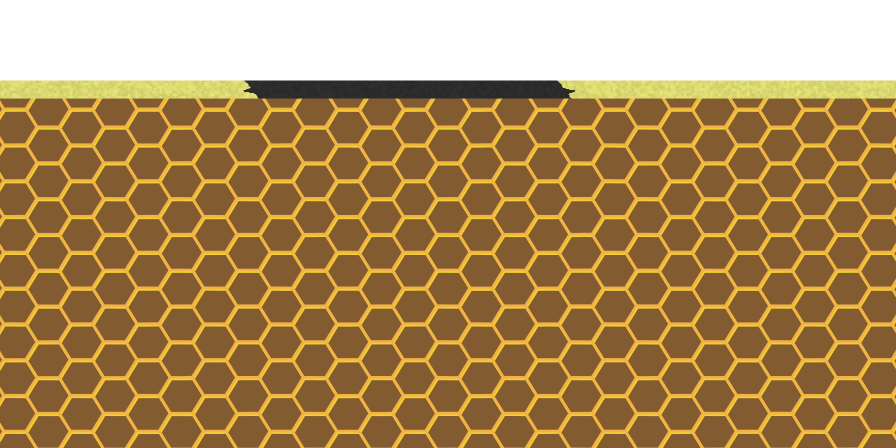
Write a Shadertoy shader that draws this pattern.

```glsl
// Honeycomb wall of two-tone lines under a grainy strip with a dark slanted bar.

// All lengths are fractions of the canvas height.
const float ROW_PITCH = 0.0799;
const float COLUMN_PITCH = 0.1487;            // two neighbouring columns
const vec2 COMB_ORIGIN = vec2(0.0328, 0.6371);
const float LINE_HALF = 0.0029;
const vec2 GLINT_SHIFT = vec2(0.0021, -0.0036);
const float GLINT_VARIATION = 0.0005;

const float STRIP_BOTTOM = 0.780;
const float STRIP_TOP = 0.8203;
const vec2 BAR_SPAN = vec2(0.578, 1.276);     // ends at the strip bottom
const float BAR_SLANT = 0.80;
const float SPIKE_HEIGHT = 0.797;
const float SPIKE_LENGTH = 0.024;
const float SPIKE_HALF = 0.0065;
const float GRAIN_SCALE = 170.0;

const vec3 BROWN = vec3(0.51, 0.36, 0.19);
const vec3 ORANGE = vec3(0.95, 0.70, 0.27);
const vec3 YELLOW = vec3(0.95, 0.82, 0.18);
const vec3 STRAW = vec3(0.86, 0.85, 0.44);
const vec3 CHARCOAL = vec3(0.17, 0.17, 0.17);
const vec3 WHITE = vec3(1.0);

float hash(vec2 p) {
    vec3 q = fract(p.xyx * 0.1031);
    q += dot(q, q.yzx + 33.33);
    return fract((q.x + q.y) * q.z);
}

float noise(vec2 p) {
    vec2 i = floor(p), f = fract(p);
    f = f * f * (3.0 - 2.0 * f);
    return mix(mix(hash(i), hash(i + vec2(1, 0)), f.x),
               mix(hash(i + vec2(0, 1)), hash(i + vec2(1, 1)), f.x), f.y);
}

// Antialiased coverage of the region where d is negative.
float cover(float d, float pixel) {
    return clamp(0.5 - d / pixel, 0.0, 1.0);
}

// Distance to the nearest wall of the flat-topped hexagon grid.
float combWall(vec2 p) {
    vec2 pitch = vec2(sqrt(3.0), 1.0) * ROW_PITCH;
    p -= COMB_ORIGIN;
    p.x *= pitch.x / COLUMN_PITCH;
    vec2 a = mod(p + 0.5 * pitch, pitch) - 0.5 * pitch;
    vec2 b = mod(p, pitch) - 0.5 * pitch;
    vec2 q = abs(dot(a, a) < dot(b, b) ? a : b);
    return 0.5 * ROW_PITCH - max(q.y, dot(q, vec2(sqrt(0.75), 0.5)));
}

vec3 honeycomb(vec2 p, float pixel) {
    float wear = (noise(p / ROW_PITCH * 3.0) - 0.5) * GLINT_VARIATION;
    float glint = cover(combWall(p - GLINT_SHIFT) - LINE_HALF - wear, pixel);
    float line = cover(combWall(p) - LINE_HALF + wear, pixel);
    return mix(mix(BROWN, YELLOW, glint), ORANGE, line);
}

vec3 strip(vec2 p, float pixel) {
    float grain = noise(p * GRAIN_SCALE) + 0.5 * noise(p * GRAIN_SCALE * 2.1) - 0.75;
    vec3 color = STRAW * (1.0 + 0.12 * grain);

    // Slanted bar with a frayed point at each end.
    float x = p.x + BAR_SLANT * (p.y - STRIP_BOTTOM);
    float spike = SPIKE_LENGTH * max(0.0, 1.0 - abs(p.y - SPIKE_HEIGHT) / SPIKE_HALF);
    float fray = 0.004 * (noise(p * GRAIN_SCALE) - 0.5);
    float bar = max(BAR_SPAN.x - x, x - BAR_SPAN.y) - spike + fray;
    return mix(color, CHARCOAL * (1.0 + 0.18 * grain), cover(bar, pixel * 1.5));
}

void mainImage(out vec4 fragColor, in vec2 fragCoord) {
    float pixel = 1.0 / iResolution.y;
    vec2 p = fragCoord * pixel;

    vec3 color = honeycomb(p, pixel);
    color = mix(color, strip(p, pixel), cover(STRIP_BOTTOM - p.y, pixel));
    color = mix(color, WHITE, cover(STRIP_TOP - p.y, pixel));
    fragColor = vec4(color, 1.0);
}
```
